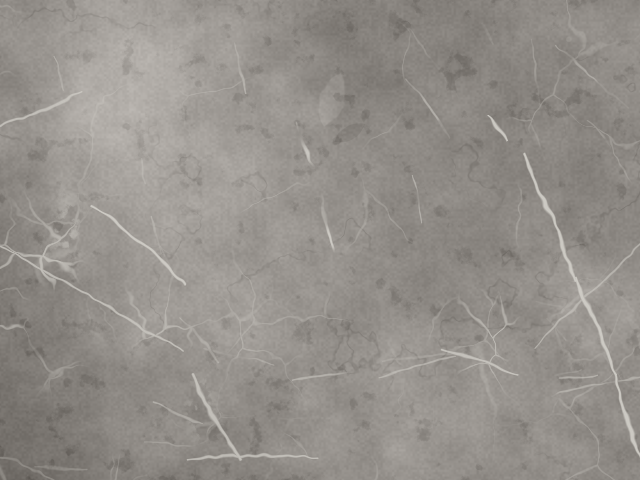
Reproduce this texture procedurally as a WebGL 1 fragment shader.

```glsl
precision highp float;
// Grey marble slab: cloudy stone with a pale glow, fine mottling and broken white veins.
uniform vec2 u_resolution;

const vec3 STONE_TINT = vec3(0.012, -0.005, -0.025);
const vec3 VEIN_COLOR = vec3(0.82, 0.81, 0.785);
const float BASE_TONE = 0.545;
const float GLOW = 0.135;
const float CLOUD = 0.17;
const float MOTTLE = 0.10;
const float GRAIN = 0.045;
const float MAIN_WIDTH = 0.0042;
const float FINE_WIDTH = 0.0019;
const int STREAKS = 26;

float hash(vec2 p) {
  return fract(sin(dot(p, vec2(127.1, 311.7))) * 43758.5453);
}

float noise(vec2 p) {
  vec2 i = floor(p), f = fract(p);
  f = f * f * (3.0 - 2.0 * f);
  return mix(mix(hash(i), hash(i + vec2(1, 0)), f.x),
             mix(hash(i + vec2(0, 1)), hash(i + vec2(1, 1)), f.x), f.y);
}

float fbm(vec2 p) {
  float sum = 0.0, amp = 0.5;
  for (int i = 0; i < 5; i++) {
    sum += amp * noise(p);
    p = mat2(1.6, 1.2, -1.2, 1.6) * p + 7.3;
    amp *= 0.5;
  }
  return sum / 0.97;
}

// Soft elliptical spot
float spot(vec2 p, vec2 center, vec2 radius) {
  vec2 q = (p - center) / radius;
  return exp(-dot(q, q));
}

// Antialiased line of half width w at distance d
float line(float d, float w) {
  return 1.0 - smoothstep(w * 0.3, w + 1.0 / u_resolution.y, d);
}

// Segment tapering at both ends
float vein(vec2 p, vec2 a, vec2 b, float w) {
  vec2 d = b - a;
  float t = clamp(dot(p - a, d) / dot(d, d), 0.0, 1.0);
  float taper = mix(0.45, 1.0, smoothstep(0.0, 0.2, t) * smoothstep(0.0, 0.2, 1.0 - t));
  return line(length(p - a - d * t), w * taper);
}

// Approximate distance to the borders of a cell pattern
float crackDistance(vec2 p, float scale) {
  vec2 cell = floor(p * scale), f = fract(p * scale);
  float near = 9.0, second = 9.0;
  for (int y = -1; y <= 1; y++)
    for (int x = -1; x <= 1; x++) {
      vec2 o = vec2(x, y);
      float d = length(o + vec2(hash(cell + o), hash(cell + o + 53.7)) - f);
      second = min(second, max(near, d));
      near = min(near, d);
    }
  return (second - near) * 0.5 / scale;
}

// Leaf-shaped inclusion pointing along angle
float leaf(vec2 p, vec2 center, float angle, vec2 size) {
  vec2 q = p - center;
  q = vec2(q.x * cos(angle) + q.y * sin(angle), q.y * cos(angle) - q.x * sin(angle)) / size;
  return 1.0 - smoothstep(0.85, 1.05, abs(q.y) + q.x * q.x);
}

void main() {
  vec2 p = gl_FragCoord.xy / u_resolution.y;
  vec2 wobble = vec2(noise(p * 13.0), noise(p * 13.0 + 31.0)) - 0.5;
  vec2 jitter = vec2(noise(p * 60.0), noise(p * 60.0 + 17.0)) - 0.5;
  vec2 v = p + wobble * 0.014 + jitter * 0.005;
  vec2 c = p + wobble * 0.06 + jitter * 0.012;
  float ragged = 0.35 + 0.95 * noise(p * 38.0 + 5.0);
  float gaps = smoothstep(0.25, 0.55, noise(p * 22.0 + 9.0));

  // Broad light and shade
  float tone = BASE_TONE + GLOW * spot(p + wobble * 0.05, vec2(0.27, 0.79), vec2(0.26, 0.31));
  tone += 0.055 * spot(p, vec2(0.75, 0.22), vec2(0.4, 0.3));
  tone -= 0.055 * spot(p, vec2(0.95, 0.95), vec2(0.45, 0.4));
  tone -= 0.05 * spot(p, vec2(0.0, 0.08), vec2(0.25, 0.35));
  tone += CLOUD * (fbm(p * 3.2 + 4.0) - 0.5);

  // Mottling, grain, dark flecks and hairlines
  tone += MOTTLE * (fbm(p * 17.0) - 0.5) + GRAIN * (noise(p * 210.0) - 0.5);
  tone -= 0.06 * smoothstep(0.64, 0.78, fbm(p * 34.0 + 11.0));
  float hair = 1.0 - smoothstep(0.0, 0.02, abs(fbm(p * 8.0 + 2.0) - 0.5));
  tone -= 0.05 * hair * smoothstep(0.5, 0.75, noise(p * 7.0 + 3.0));
  tone += 0.05 * leaf(v, vec2(0.695, 0.788), 1.25, vec2(0.058, 0.026));
  tone -= 0.045 * leaf(v, vec2(0.726, 0.722), 0.5, vec2(0.04, 0.016));

  // Long veins
  float w = MAIN_WIDTH * ragged, fine = FINE_WIDTH * ragged;
  float veins = vein(v, vec2(1.09, 0.68), vec2(1.198, 0.418), w * 1.2);
  veins = max(veins, vein(v, vec2(1.198, 0.425), vec2(1.285, 0.219), w * 1.2));
  veins = max(veins, vein(v, vec2(1.282, 0.225), vec2(1.335, 0.05), w));
  veins = max(veins, vein(v, vec2(1.02, 0.765), vec2(1.055, 0.71), w));
  veins = max(veins, vein(v, vec2(0.19, 0.57), vec2(0.39, 0.41), w * 0.8));
  veins = max(veins, 0.8 * vein(v, vec2(0.0, 0.735), vec2(0.175, 0.81), w * 0.7));
  veins = max(veins, gaps * vein(v, vec2(0.62, 0.74), vec2(0.71, 0.455), w * 0.9));
  veins = max(veins, 0.6 * vein(v, vec2(1.34, 0.5), vec2(1.12, 0.275), fine));
  veins = max(veins, 0.85 * vein(v, vec2(0.92, 0.27), vec2(1.08, 0.22), w * 0.7));
  veins = max(veins, 0.8 * vein(v, vec2(0.0, 0.49), vec2(0.38, 0.27), w * 0.6));
  veins = max(veins, 0.85 * vein(v, vec2(0.4, 0.22), vec2(0.5, 0.04), w * 1.4));
  veins = max(veins, 0.8 * vein(v, vec2(0.39, 0.045), vec2(0.66, 0.047), w * 0.6));

  // Scattered faint streaks, flatter towards the bottom
  for (int i = 0; i < STREAKS; i++) {
    float k = float(i);
    vec2 start = vec2(hash(vec2(k, 1.0)) * 1.33, hash(vec2(k, 2.0)));
    float angle = mix(0.1, -1.1, smoothstep(0.1, 0.6, start.y)) + 0.9 * (hash(vec2(k, 3.0)) - 0.5);
    vec2 reach = vec2(cos(angle), sin(angle)) * mix(0.05, 0.2, hash(vec2(k, 4.0)));
    float strength = mix(0.2, 0.6, hash(vec2(k, 5.0))) * mix(0.3, 1.0, gaps);
    veins = max(veins, strength * vein(v, start, start + reach, fine));
  }

  // Crack networks gathered at lower left and lower right
  float lowerLeft = max(spot(p, vec2(0.13, 0.4), vec2(0.2, 0.17)), spot(p, vec2(0.36, 0.2), vec2(0.19, 0.17)));
  float lowerRight = spot(p, vec2(1.06, 0.29), vec2(0.2, 0.13));
  float patches = smoothstep(0.3, 0.65, noise(p * 9.0 + 21.0));
  float network = line(crackDistance(c, 8.5), fine) * max(lowerLeft, 0.7 * lowerRight);
  network = max(network, 0.3 * line(crackDistance(c + 3.0, 4.0), fine * 0.8));
  veins = max(veins, 0.95 * network * patches);

  // Frosty deposits beside the cracks
  float frost = max(spot(v, vec2(0.14, 0.52), vec2(0.035, 0.08)), spot(v, vec2(0.42, 0.15), vec2(0.03, 0.06)));
  veins = max(veins, 0.6 * frost * smoothstep(0.48, 0.68, fbm(p * 45.0)));

  gl_FragColor = vec4(mix(tone + STONE_TINT, VEIN_COLOR, veins * 0.92), 1.0);
}
```
